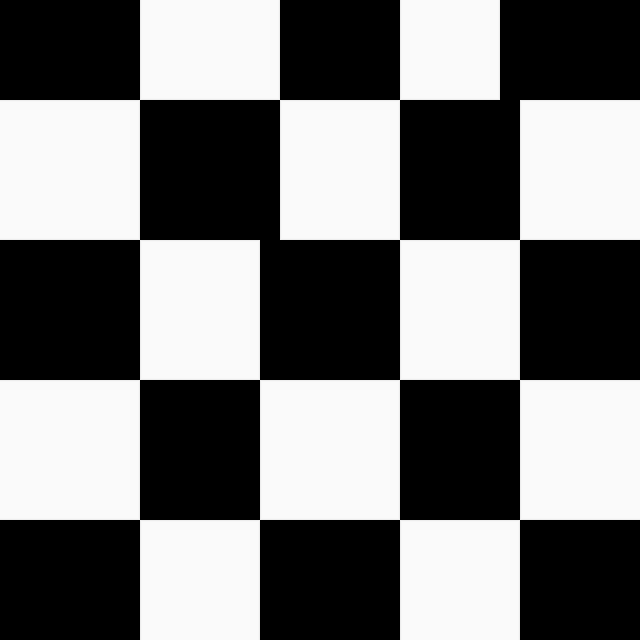
Reproduce this pattern procedurally as a WebGL 2 fragment shader.

```glsl
#version 300 es
precision highp float;
// Checkerboard of five by five black and off-white cells with uneven sizes.
// Cell edges are snapped to a coarse grid, and a few are nudged by one step.
// Each light cell is a box distance with a hairline grey rim.

uniform vec2 u_resolution;
out vec4 fragColor;

const float GRID_STEPS = 32.0;              // grid steps across the canvas
const int CELLS = 5;                        // cells across and down
const float COLUMN_PITCH = 6.5;             // rounded up to whole steps
const float ROW_PITCH = 7.0;
const float ROW_START = -1.0;               // lowest row begins off canvas
const float LEFT_BLEED = 1.0;               // keeps the rim off the left side
const float RIM_WIDTH = GRID_STEPS / 512.0;
const vec3 BLACK = vec3(0.0);
const vec3 OFF_WHITE = vec3(0.98);
const vec3 RIM_GREY = vec3(0.93);

// Horizontal position of a column edge; the upper rows are irregular.
float columnEdge(int column, int row) {
    float edge = floor(COLUMN_PITCH * float(column) + 0.5);
    if (column == 0) edge -= LEFT_BLEED;
    if (column == 2 && row >= 3) edge += 1.0;
    if (column == 4 && row == 4) edge -= 1.0;
    return edge;
}

float rowEdge(int row) {
    return ROW_START + ROW_PITCH * float(row);
}

// Signed distance to a box, negative inside, with square corners.
float boxDistance(vec2 p, vec2 low, vec2 high) {
    vec2 d = max(low - p, p - high);
    return max(d.x, d.y);
}

void main() {
    float pixel = GRID_STEPS / min(u_resolution.x, u_resolution.y);
    vec2 p = gl_FragCoord.xy / u_resolution * GRID_STEPS;

    // Distance to the nearest light cell
    float dist = GRID_STEPS;
    for (int row = 0; row < CELLS; row++) {
        for (int column = 0; column < CELLS; column++) {
            if ((row + column) % 2 == 0) continue;
            vec2 low = vec2(columnEdge(column, row), rowEdge(row));
            vec2 high = vec2(columnEdge(column + 1, row), rowEdge(row + 1));
            dist = min(dist, boxDistance(p, low, high));
        }
    }

    // Smooth cell fill and rim
    float fill = clamp(0.5 - dist / pixel, 0.0, 1.0);
    float rim = clamp(0.5 + (dist + RIM_WIDTH) / pixel, 0.0, 1.0);
    vec3 color = mix(BLACK, mix(OFF_WHITE, RIM_GREY, rim), fill);
    fragColor = vec4(color, 1.0);
}
```
